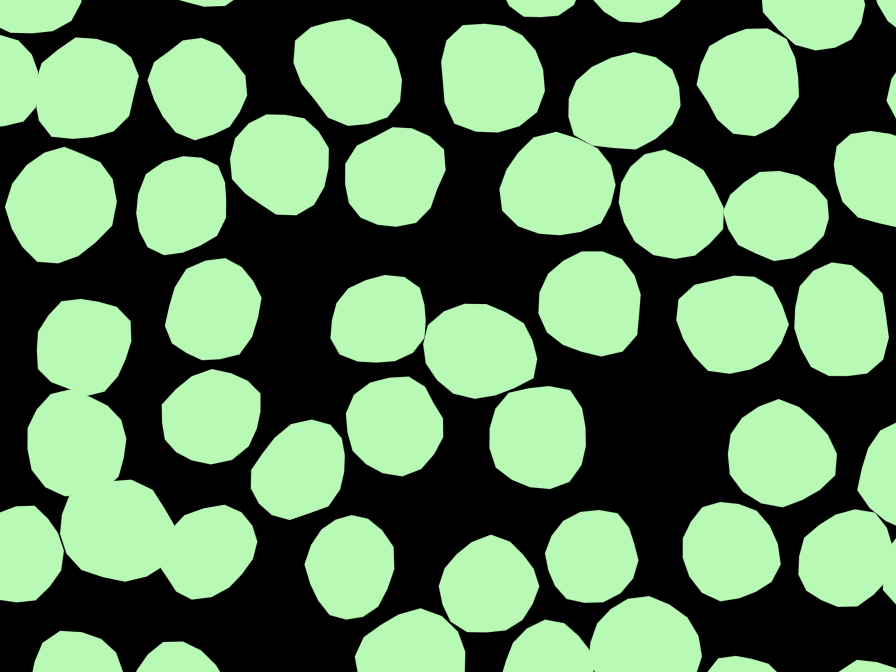
This pattern is drawn by a Shadertoy shader. Its source:

```glsl
// Scattered pale green, slightly faceted round blobs on black.

#define CELL 0.179        // grid spacing, in canvas heights
#define RADIUS 0.0755     // mean blob radius, in canvas heights
#define SIZE_VARY 0.08    // relative spread of the radius
#define STRETCH 0.11      // largest elongation of a blob
#define WOBBLE 0.20       // broad irregularity of the outline
#define ROUGHNESS 0.035   // fine irregularity of the outline
#define FACETS 16.0       // straight segments per outline
#define JITTER 0.66       // scatter of the centres, in cells
#define SPACING 0.88      // centre distance below which blobs repel, in cells
#define SEED vec2(37.3, 61.6)

const float TAU = 6.2831853;
const vec3 BACKGROUND = vec3(0.0);
const vec3 BLOB_GREEN = vec3(0.72, 0.98, 0.71);

vec2 hash22(vec2 p) {
    vec3 a = fract(p.xyx * vec3(0.1031, 0.1030, 0.0973));
    a += dot(a, a.yzx + 33.33);
    return fract((a.xx + a.yz) * a.zy);
}

float cornerGradient(vec2 corner, vec2 offset) {
    float angle = TAU * hash22(corner).x;
    return dot(vec2(cos(angle), sin(angle)), offset);
}

float gradientNoise(vec2 p) {
    vec2 i = floor(p), f = p - i;
    vec2 u = f * f * f * (f * (f * 6.0 - 15.0) + 10.0);
    vec2 e = vec2(1.0, 0.0);
    return mix(mix(cornerGradient(i, f), cornerGradient(i + e, f - e), u.x),
               mix(cornerGradient(i + e.yx, f - e.yx), cornerGradient(i + e.xx, f - e.xx), u.x), u.y);
}

// A sparse lattice of cells stays empty, which opens larger gaps
bool isEmpty(vec2 id) {
    return mod(id.x + 5.0 * id.y, 17.0) < 0.5;
}

// Jittered centre on a staggered grid
vec2 looseCentre(vec2 id) {
    float stagger = 0.5 * mod(id.y, 2.0) - 0.25;
    return id + 0.5 + vec2(stagger, 0.0) + JITTER * (hash22(id) - 0.5);
}

// One relaxation step pushes crowded centres apart
vec2 relaxedCentre(vec2 id) {
    vec2 centre = looseCentre(id), push = vec2(0.0);
    for (int y = -1; y <= 1; y++)
    for (int x = -1; x <= 1; x++) {
        vec2 other = id + vec2(x, y);
        if ((x == 0 && y == 0) || isEmpty(other)) continue;
        vec2 away = centre - looseCentre(other);
        float dist = max(length(away), 0.001);
        push += 0.45 * max(SPACING - dist, 0.0) * away / dist;
    }
    return centre + push;
}

// Corner of the faceted outline, its radius varied by noise
vec2 outlineVertex(float index, float radius, vec2 seed) {
    float angle = TAU * index / FACETS;
    vec2 dir = vec2(cos(angle), sin(angle));
    float bump = WOBBLE * gradientNoise(1.2 * dir + seed)
               + ROUGHNESS * gradientNoise(3.7 * dir + seed.yx);
    return dir * radius * (1.0 + bump);
}

// Signed distance to one blob, in cells; q is relative to its centre
float blobDistance(vec2 q, vec2 id) {
    vec2 rnd = hash22(id + 211.0), seed = 90.0 * hash22(id + 407.0);
    float c = cos(TAU * rnd.x), s = sin(TAU * rnd.x);
    float stretch = 1.0 + STRETCH * rnd.y;
    q = mat2(c, -s, s, c) * q * vec2(1.0 / stretch, stretch);
    float radius = RADIUS / CELL * (1.0 + SIZE_VARY * (2.0 * fract(7.0 * rnd.x + rnd.y) - 1.0));
    float segment = floor(atan(q.y, q.x) / TAU * FACETS);
    vec2 a = outlineVertex(segment, radius, seed);
    vec2 edge = outlineVertex(segment + 1.0, radius, seed) - a;
    vec2 rel = q - a;
    return (edge.y * rel.x - edge.x * rel.y) / length(edge);
}

void mainImage(out vec4 fragColor, in vec2 fragCoord) {
    vec2 p = fragCoord / iResolution.y / CELL + SEED;

    // Union of the blobs in the neighbouring cells
    float dist = 1.0;
    for (int y = -1; y <= 1; y++)
    for (int x = -1; x <= 1; x++) {
        vec2 id = floor(p) + vec2(x, y);
        if (isEmpty(id)) continue;
        vec2 q = p - relaxedCentre(id);
        if (dot(q, q) < 0.5) dist = min(dist, blobDistance(q, id));
    }

    // Edge about one pixel wide
    float pixels = dist * CELL * iResolution.y;
    float cover = 1.0 - smoothstep(-0.75, 0.75, pixels);
    fragColor = vec4(mix(BACKGROUND, BLOB_GREEN, cover), 1.0);
}
```
